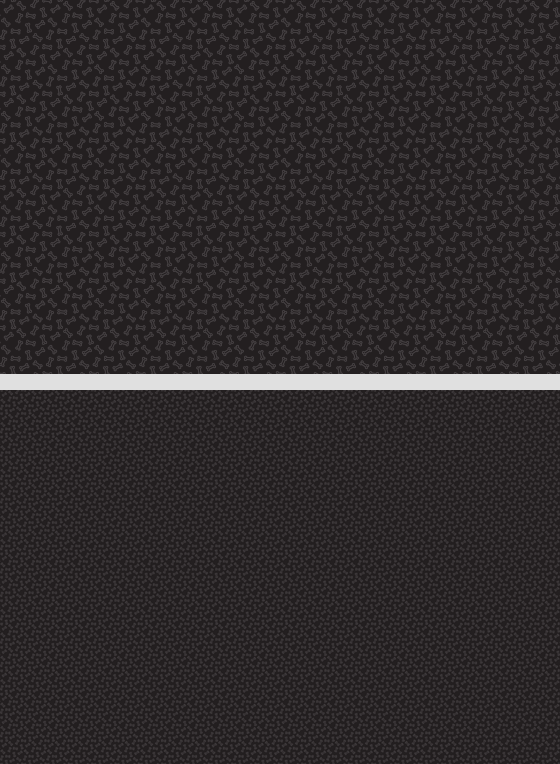
Top: one tile. Bottom: repeated 2 by 2.
Reproduce this pattern procedurally as a WebGL 2 fragment shader.

```glsl
#version 300 es
precision highp float;
// Tiny outlined bones scattered in thin grey line on near-black, tiling seamlessly.

#define TILES vec2(12.0, 8.0)   // whole repeats across the canvas
#define BONES 15                // bones in one tile
#define LATTICE_STEP 4.0        // spreads the bones almost hexagonally
#define TURN_STEP 6.0           // turns neighbours to different directions
#define TURN_START -0.1         // direction of the first bone, in radians
#define TURN_JITTER 0.3         // random turn, in radians
#define JITTER 0.028            // random shift, in tiles
#define LINE_WIDTH 0.0104       // outline width, in tiles
#define SOFTNESS 0.85           // edge filter radius, in pixels
#define GROUND vec3(0.137, 0.120, 0.126)
#define OUTLINE vec3(0.435, 0.418, 0.426)

uniform vec2 u_resolution;
out vec4 fragColor;

const float PI = 3.14159;

vec3 hash3(float n) {
    return fract(sin(vec3(n, n + 17.3, n + 41.7) * 12.9898) * 4375.85);
}

float smoothUnion(float a, float b, float k) {
    float h = max(k - abs(a - b), 0.0) / k;
    return min(a, b) - 0.25 * h * h * k;
}

// Signed distance to a bone along x: a straight shaft with two knobs at each end
float boneDistance(vec2 p) {
    p = abs(p);
    vec2 q = p - vec2(0.07, 0.023);
    float shaft = length(max(q, 0.0)) + min(max(q.x, q.y), 0.0);
    float knob = length(p - vec2(0.073, 0.025)) - 0.022;
    return smoothUnion(shaft, knob, 0.015);
}

// Distance to the nearest bone; offsets wrap around the tile
float scatterDistance(vec2 p) {
    float nearest = 1.0;
    for (int i = 0; i < BONES; i++) {
        float index = float(i);
        vec3 rnd = hash3(index + 1.0) - 0.5;
        vec2 center = vec2(index, index * LATTICE_STEP) / float(BONES) + JITTER * rnd.xy;
        float angle = TURN_START + PI * index * TURN_STEP / float(BONES) + TURN_JITTER * rnd.z;
        vec2 d = p - center;
        d -= round(d);
        float c = cos(angle), s = sin(angle);
        nearest = min(nearest, boneDistance(vec2(c * d.x + s * d.y, c * d.y - s * d.x)));
    }
    return nearest;
}

void main() {
    vec2 p = gl_FragCoord.xy / u_resolution * TILES;
    float blur = SOFTNESS * TILES.y / u_resolution.y;
    float d = scatterDistance(p);

    // Coverage of the thin outline under a rounded filter
    float outer = smoothstep(-blur, blur, d + 0.5 * LINE_WIDTH);
    float inner = smoothstep(-blur, blur, d - 0.5 * LINE_WIDTH);
    fragColor = vec4(mix(GROUND, OUTLINE, outer - inner), 1.0);
}
```
